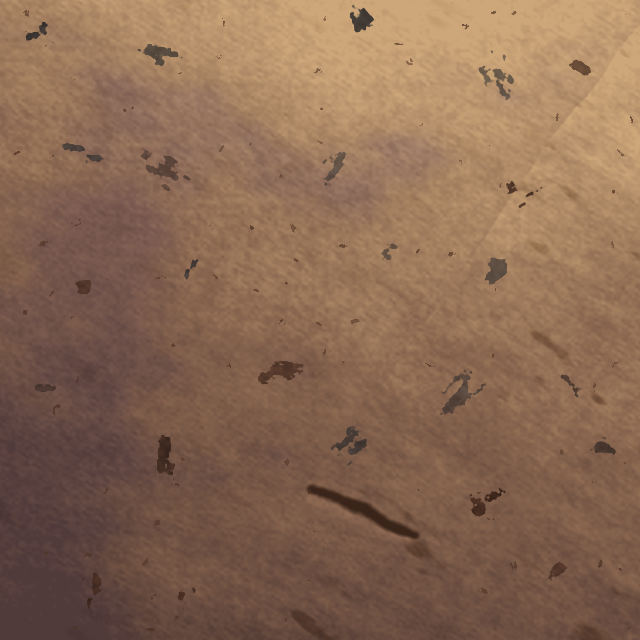
A Shadertoy shader for this texture:

```glsl
float hash(vec2 p) {
    return fract(sin(dot(p, vec2(127.1, 311.7))) * 43758.5453);
}

float noise(vec2 p) {
    vec2 i = floor(p), f = fract(p);
    f = f * f * (3.0 - 2.0 * f);
    return mix(mix(hash(i), hash(i + vec2(1, 0)), f.x),
               mix(hash(i + vec2(0, 1)), hash(i + vec2(1, 1)), f.x), f.y);
}

float fbm(vec2 p) {
    float sum = 0.0, amp = 0.5;
    for (int i = 0; i < 4; i++) {
        sum += amp * noise(p);
        p = mat2(1.6, 1.2, -1.2, 1.6) * p + 7.3;
        amp *= 0.5;
    }
    return sum / 0.9375;
}

mat2 rotate(float a) {
    return mat2(cos(a), -sin(a), sin(a), cos(a));
}

// Distance to a segment; the second value runs from 0 to 1 along it
vec2 segment(vec2 p, vec2 a, vec2 b) {
    float h = clamp(dot(p - a, b - a) / dot(b - a, b - a), 0.0, 1.0);
    return vec2(length(p - mix(a, b, h)), h);
}

// Ragged chips gathered in jittered cells: x = cover, y = tint
vec2 chips(vec2 uv, float cells, float chance, float reach, float detail) {
    vec2 result = vec2(0.0), home = floor(uv * cells);
    for (int y = -1; y <= 1; y++)
    for (int x = -1; x <= 1; x++) {
        vec2 id = home + vec2(x, y);
        if (hash(id + detail) > chance) continue;
        vec2 center = (id + 0.15 + 0.7 * vec2(hash(id + 3.1), hash(id + 8.7))) / cells;
        float size = reach * mix(0.45, 1.0, hash(id + 5.3));
        vec2 q = rotate(hash(id + 2.9) * 3.14) * (uv - center);
        float falloff = dot(q * vec2(0.8, 1.4), q * vec2(0.8, 1.4)) / (size * size);
        float ragged = 0.75 * noise(q * vec2(0.7, 1.3) * detail + id * 17.0)
                     + 0.25 * noise(q * detail * 3.0 + id * 5.0);
        float cover = smoothstep(0.0, 0.1, ragged - 0.46 - 0.5 * falloff);
        cover *= mix(0.6, 1.0, hash(id + 6.1));
        if (cover > result.x) result = vec2(cover, hash(id + 4.4));
    }
    return result;
}

void mainImage(out vec4 fragColor, in vec2 fragCoord) {
    vec2 uv = fragCoord / iResolution.xy;
    vec2 slanted = rotate(-0.55) * uv;

    // Diagonal crease with a lifted flap on its right
    float side = (uv.x - 0.31 - 0.71 * uv.y) * 0.815 + 0.018 * (fbm(uv * 9.0) - 0.5);
    float flap = smoothstep(-0.002, 0.003, side);
    float creaseFade = smoothstep(0.05, 0.25, uv.y) * mix(0.35, 1.0, noise(uv * 11.0));

    // Warm light from above, broken by soft cloudy shadows
    float light = 0.03 + 0.66 * uv.y + 0.24 * uv.x;
    vec2 glow = (uv - vec2(0.62, 0.92)) * vec2(2.2, 3.2);
    light += 0.15 * exp(-dot(glow, glow));
    float cloud = fbm(rotate(-0.25) * uv * vec2(3.5, 6.0) + 4.0);
    light += 0.5 * (cloud - 0.5) * mix(1.0, 0.6, flap);
    light += flap * (0.09 * smoothstep(0.45, 0.7, uv.y) - 0.02);
    light += 0.07 * creaseFade * flap * exp(-max(side, 0.0) * 90.0);
    light -= 0.07 * creaseFade * (1.0 - flap) * exp(min(side, 0.0) * 70.0);

    // Long streaks on the flap, short fibres and fine grain everywhere
    light += flap * 0.28 * (fbm(slanted * vec2(9.0, 32.0)) - 0.5);
    light += 0.13 * (noise(slanted * vec2(85.0, 210.0)) - 0.5);
    light += 0.12 * (noise(uv * 190.0) - 0.5);
    light += 0.12 * (fbm(uv * 45.0) - 0.5);
    light = clamp(light, 0.0, 1.05);

    vec3 color = mix(vec3(0.34, 0.245, 0.215), vec3(0.54, 0.40, 0.31), smoothstep(0.0, 1.0, light) * 0.6 + light * 0.8);
    color = light < 0.5
        ? mix(vec3(0.34, 0.245, 0.215), vec3(0.54, 0.40, 0.31), light * 2.0)
        : mix(vec3(0.54, 0.40, 0.31), vec3(0.78, 0.63, 0.46), light * 2.0 - 1.0);

    // Violet cast in the shaded patches on the left
    float violet = smoothstep(0.52, 0.3, cloud) * (1.0 - flap);
    color = mix(color, color * vec3(0.93, 0.93, 1.05), violet);

    // Soft brown dents, mostly on the flap
    float dent = smoothstep(0.66, 0.82, fbm(slanted * vec2(10.0, 26.0) + 31.0));
    color = mix(color, color * vec3(0.72, 0.66, 0.60), dent * mix(0.2, 0.8, flap));

    // Deep gash with a lit lower lip
    vec2 wobble = 0.012 * vec2(fbm(uv * 28.0) - 0.5, fbm(uv * 28.0 + 9.0) - 0.5);
    vec2 gash = segment(uv + wobble, vec2(0.487, 0.238), vec2(0.648, 0.165));
    float gashWidth = 0.010 - 0.004 * abs(gash.y - 0.6);
    float lip = segment(uv + wobble + vec2(0.004, 0.014), vec2(0.487, 0.238), vec2(0.648, 0.165)).x;
    color *= 1.0 + 0.12 * smoothstep(0.012, 0.0, lip);
    color = mix(color, vec3(0.20, 0.12, 0.08), 0.9 * smoothstep(gashWidth + 0.004, gashWidth - 0.005, gash.x));

    // Dark chips, then small brown specks
    vec2 chip = chips(uv, 6.0, 0.62, 0.052, 75.0);
    vec3 chipColor = mix(vec3(0.23, 0.14, 0.10), vec3(0.19, 0.18, 0.18), smoothstep(0.3, 0.7, chip.y));
    chipColor *= 0.8 + 0.5 * noise(uv * 130.0);
    color = mix(color, chipColor, chip.x * 0.92);
    vec2 speck = chips(uv, 19.0, 0.3, 0.011, 190.0);
    color = mix(color, vec3(0.30, 0.19, 0.13), speck.x * 0.75);

    fragColor = vec4(color, 1.0);
}
```
